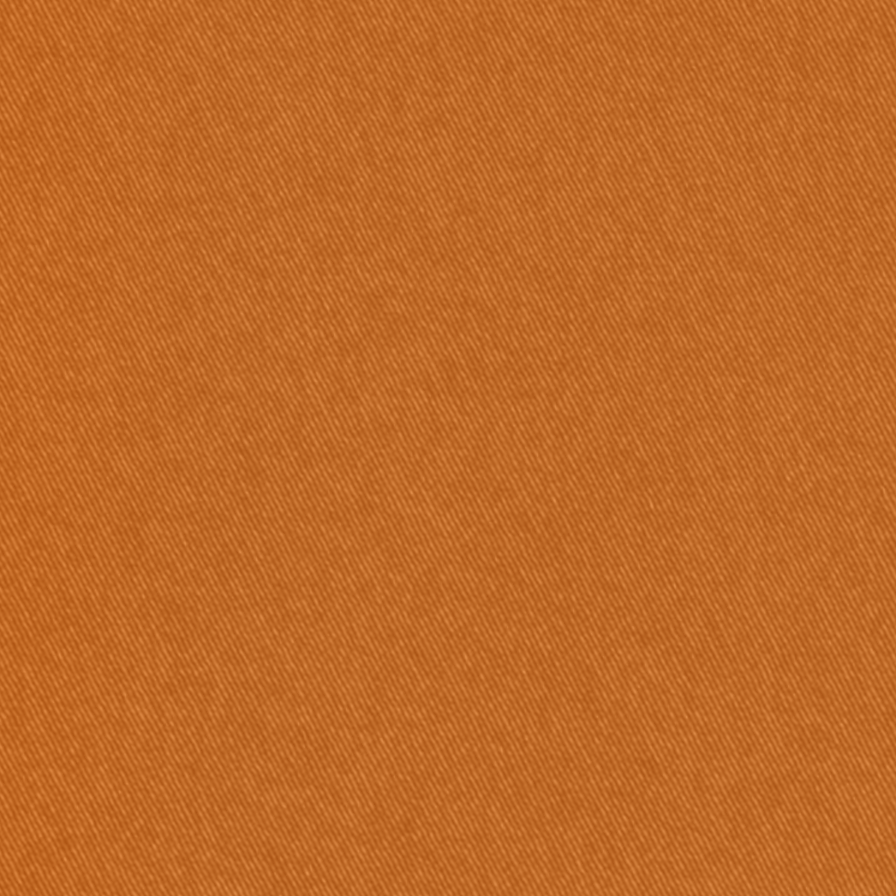
A three.js fragment shader for this texture:

```glsl
// Orange cotton twill: fine steep ribs falling from upper left to lower right.
// Each rib is a rounded wave broken into short staggered stitches of uneven
// brightness, with faint thread streaks, fibre grain and a soft mottling on top.

#define RIBS_ACROSS 142.0
#define RIBS_DOWN 74.0
#define STITCHES_DOWN 106.0
#define STITCH_STAGGER 0.5
#define GRAIN_CELLS 320.0
#define RIB_WOBBLE 0.2
#define RIB_DEPTH 0.72
#define STITCH_BREAK 0.3
#define STITCH_VARIATION 1.0
#define STREAK_VARIATION 0.18
#define GRAIN_VARIATION 0.75
#define MOTTLE_VARIATION 0.2

varying vec2 vUv;

const float TAU = 6.2831853;
const vec3 GROOVE_COLOR = vec3(0.69, 0.352, 0.102);
const vec3 CLOTH_COLOR = vec3(0.747, 0.415, 0.156);
const vec3 CREST_COLOR = vec3(0.806, 0.478, 0.217);
const vec3 EDGE_TINT = vec3(0.010, -0.005, -0.014);

float hash(vec2 p) {
  vec3 q = fract(vec3(p.xyx) * 0.1031);
  q += dot(q, q.yzx + 33.33);
  return fract((q.x + q.y) * q.z);
}

float noise(vec2 p) {
  vec2 cell = floor(p);
  vec2 f = fract(p);
  f = f * f * (3.0 - 2.0 * f);
  float low = mix(hash(cell), hash(cell + vec2(1.0, 0.0)), f.x);
  float high = mix(hash(cell + vec2(0.0, 1.0)), hash(cell + 1.0), f.x);
  return mix(low, high, f.y);
}

// Broad uneven dye, from -0.5 to 0.5
float mottle(vec2 p) {
  float sum = 0.0;
  float weight = 0.5;
  for (int i = 0; i < 4; i++) {
    sum += weight * (noise(p) - 0.5);
    p = p * 2.3 + 17.0;
    weight *= 0.55;
  }
  return sum;
}

// Brightness that changes smoothly from stitch to stitch along one rib
float stitchShade(float rib, float along) {
  float cell = floor(along);
  float blend = smoothstep(0.15, 0.85, along - cell);
  return mix(hash(vec2(rib, cell)), hash(vec2(rib, cell + 1.0)), blend) - 0.5;
}

void main() {
  // Ribs, slightly bent by uneven yarn
  float phase = vUv.x * RIBS_ACROSS + vUv.y * RIBS_DOWN;
  phase += RIB_WOBBLE * (noise(vUv * vec2(70.0, 95.0)) - 0.5);
  phase += RIB_WOBBLE * (noise(vUv * 9.0 + 40.0) - 0.5);
  float rib = floor(phase);
  float wave = -cos(TAU * phase);
  float crest = 0.5 + 0.5 * wave;

  // Stitches are staggered from rib to rib and show most on the crest
  float jitter = 0.35 * hash(vec2(rib + 200.0, 7.0));
  float along = vUv.y * STITCHES_DOWN + rib * STITCH_STAGGER + jitter;
  float stitch = STITCH_VARIATION * stitchShade(rib + 200.0, along);
  stitch += STITCH_BREAK * cos(TAU * along);
  float depth = RIB_DEPTH * (0.9 + 0.2 * noise(vUv * 48.0 + 11.0));
  float shade = depth * wave + stitch * mix(0.3, 1.0, crest);

  // Horizontal and vertical thread streaks
  float weft = noise(vec2(vUv.x * 22.0, vUv.y * 190.0) + 61.0) - 0.5;
  float warp = noise(vec2(vUv.x * 170.0, vUv.y * 18.0) + 23.0) - 0.5;
  shade += STREAK_VARIATION * (weft + warp);

  // Fibre grain, rare bright slubs and broad mottling
  shade += GRAIN_VARIATION * (noise(vUv * GRAIN_CELLS + 5.0) - 0.5);
  float slub = noise(vUv * vec2(150.0, 120.0) + 90.0);
  shade += 0.7 * crest * smoothstep(0.88, 1.0, slub);
  shade += MOTTLE_VARIATION * mottle(vUv * 5.0 + 3.0);

  // Dark groove, middle tone, light crest
  vec3 color = CLOTH_COLOR;
  color += max(shade, 0.0) * (CREST_COLOR - CLOTH_COLOR);
  color += min(shade, 0.0) * (CLOTH_COLOR - GROOVE_COLOR);

  // Slightly warmer dye toward the left edge
  color += EDGE_TINT * (1.0 - smoothstep(0.0, 0.3, vUv.x));
  gl_FragColor = vec4(clamp(color, 0.0, 1.0), 1.0);
}
```
